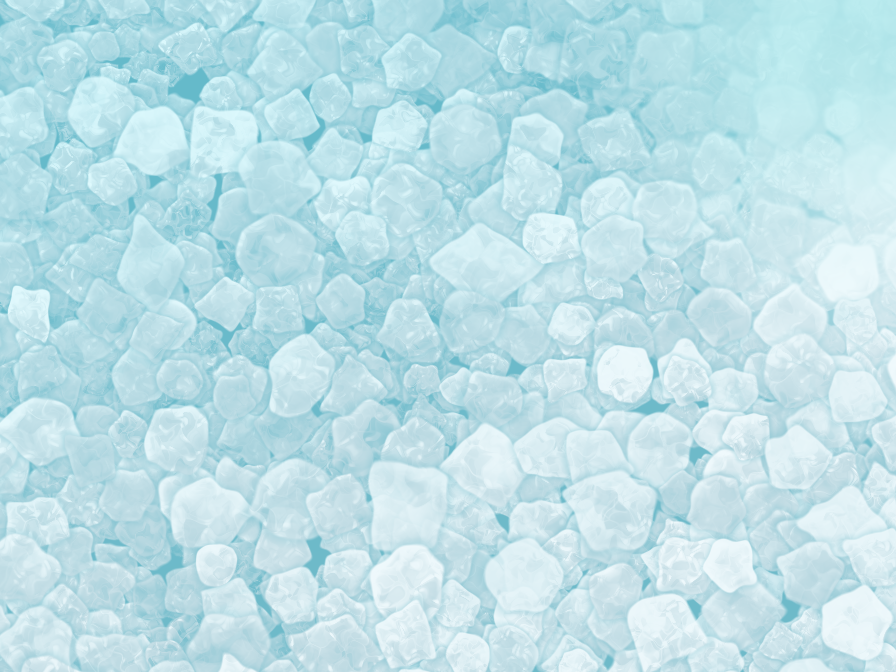
Give the GLSL for this texture, as a Shadertoy shader.

```glsl
// A bed of crushed ice: jittered grids of ragged convex crystals are stacked
// from deep teal layers up to pale frosted ones. Cellular noise breaks each into
// small facets and frost, and a soft cyan haze lights one corner.
const float TAU = 6.2831853;
const int LAYERS = 5;
const vec3 DEEP_WATER = vec3(0.43, 0.73, 0.79);
const vec3 CLEAR_ICE = vec3(0.77, 0.865, 0.895);
const vec3 WHITE_ICE = vec3(0.955, 0.985, 0.995);
const vec3 CYAN_HAZE = vec3(0.68, 0.91, 0.92);
const vec2 LIGHT_DIR = vec2(-0.37, 0.93);

float hash(vec2 p) {
    vec3 q = fract(p.xyx * 0.1031);
    q += dot(q, q.yzx + 33.33);
    return fract((q.x + q.y) * q.z);
}

vec2 hash2(vec2 p) {
    return vec2(hash(p), hash(p + 47.3));
}

// Nearest distance, gap to the second nearest, and a random value per cell
vec3 cellular(vec2 p) {
    vec2 cell = floor(p), owner = cell;
    float first = 8.0, second = 8.0;
    for (int y = -1; y <= 1; y++)
    for (int x = -1; x <= 1; x++) {
        vec2 id = cell + vec2(x, y);
        float d = length(id + hash2(id) - p);
        second = min(second, max(first, d));
        if (d < first) { first = d; owner = id; }
    }
    return vec3(first, second - first, hash(owner + 19.7));
}

// Slow, smooth variation from layered sines, about -1 to 1
float drift(vec2 p) {
    return 0.5 * sin(p.x + 1.7 * sin(p.y * 0.8)) + 0.5 * sin(p.y * 1.3 + 1.4 * sin(p.x * 0.9 + 2.0));
}

// Rounded convex polygon: 1 on the outline; slope points to the nearest side
float crystal(vec2 p, vec2 seed, out vec2 slope) {
    float sides = 4.0 + floor(hash(seed + 3.1) * 2.8);
    float spin = hash(seed + 5.7) * TAU;
    float sum = 1e-9;
    slope = vec2(0.0);
    for (float i = 0.0; i < sides; i++) {
        vec2 rnd = hash2(seed + 11.3 * (i + 1.0));
        float angle = spin + (i + 0.35 * (rnd.x - 0.5)) * TAU / sides;
        vec2 dir = vec2(cos(angle), sin(angle));
        float weight = pow(max(dot(p, dir) / mix(0.75, 1.0, rnd.y), 0.0), 9.0);
        sum += weight;
        slope += weight * dir;
    }
    slope /= sum;
    return pow(sum, 1.0 / 9.0);
}

vec3 iceColor(float tone) {
    vec3 lower = mix(DEEP_WATER, CLEAR_ICE, smoothstep(-0.1, 0.5, tone));
    return mix(lower, WHITE_ICE, smoothstep(0.42, 1.0, tone));
}

// Brightness inside one crystal: lit rim, broken facets, frost and sparkles
float crystalTone(vec2 p, vec2 seed, float d, vec2 slope) {
    float rim = smoothstep(0.45, 0.95, d) * dot(slope, LIGHT_DIR);
    float edge = smoothstep(0.78, 0.92, d) * (1.0 - smoothstep(0.94, 1.02, d));
    vec2 warped = p + 0.14 * vec2(drift(p * 6.0 + seed), drift(p.yx * 7.0 - seed));
    vec3 chips = cellular(warped * 1.7 + seed * 7.0);
    vec3 grains = cellular(warped * 4.6 + seed * 13.0);
    float facet = (chips.z - 0.5) * smoothstep(0.0, 0.16, chips.y);
    float crack = 1.0 - smoothstep(0.0, 0.14, chips.y);
    float frost = (grains.z - 0.5) * smoothstep(0.0, 0.3, grains.y);
    float sparkle = step(0.75, grains.z) * (1.0 - smoothstep(0.1, 0.45, grains.x));
    float roughness = mix(0.2, 1.0, hash(seed + 21.0));
    return rim * 0.17 + edge * 0.11 + 0.08 * drift(p * 3.0 + seed * 5.0)
         + facet * 0.24 + roughness * (0.10 * crack + 0.34 * frost + 0.24 * sparkle);
}

// Paint one jittered grid of crystals over what lies below
vec3 iceLayer(vec3 below, vec2 uv, float depth, float blur, float region) {
    vec2 p = uv * mix(17.5, 10.5, depth) + depth * 71.0;
    float softness = mix(0.07, 0.045, depth) + blur * 0.4;
    vec3 color = below;
    for (int y = 1; y >= -1; y--)
    for (int x = -1; x <= 1; x++) {
        vec2 id = floor(p) + vec2(x, y);
        vec2 seed = id + depth * 131.0;
        if (hash(seed + 2.2) > mix(0.88, 0.54, depth)) continue;
        vec2 center = id + mix(vec2(0.22), vec2(0.78), hash2(seed));
        vec2 local = (p - center) / mix(0.38, 0.68, hash(seed + 6.4));
        if (dot(local, local) > 3.2) continue;
        vec2 ragged = local + 0.07 * vec2(drift(local * 4.0 + seed * 3.0), drift(local.yx * 5.0 - seed));
        vec2 slope;
        float d = crystal(ragged, seed, slope);
        float shadow = 1.0 - smoothstep(0.88, 1.28, d);
        color = mix(color, DEEP_WATER, shadow * 0.36 * (1.0 - blur));
        float cover = 1.0 - smoothstep(1.0 - softness, 1.0 + softness, d);
        if (cover <= 0.0) continue;
        float tone = mix(0.36, 0.62, depth) + 0.36 * (hash(seed + 14.0) - 0.5) + region;
        tone += crystalTone(local, seed, d, slope) * (1.0 - blur);
        color = mix(color, iceColor(tone), cover * mix(0.72, 0.94, hash(seed + 17.0)));
    }
    return color;
}

void mainImage(out vec4 fragColor, in vec2 fragCoord) {
    vec2 uv = fragCoord / iResolution.y;
    vec2 frame = fragCoord / iResolution.xy;
    float haze = 1.0 - smoothstep(0.06, 0.46, length((frame - vec2(1.0, 0.97)) * vec2(1.1, 0.9)));
    float glow = 1.0 - smoothstep(0.0, 0.34, length((frame - vec2(1.0, 0.62)) * vec2(1.2, 1.0)));
    float cool = smoothstep(0.4, 1.3, frame.y + 0.45 * (1.0 - frame.x));
    float pale = smoothstep(0.4, 1.2, frame.x + 0.4 * (1.0 - frame.y));
    float region = 0.10 * drift(uv * 6.5 + 1.0) + 0.12 * pale - 0.08 * cool;
    // Stack the crystals from the bottom of the bed upward
    vec3 color = DEEP_WATER;
    for (int i = 0; i < LAYERS; i++)
        color = iceLayer(color, uv, float(i) / float(LAYERS - 1), haze * 0.5, region);
    // Cool tint at the upper left, hazy corner and the white glow beneath it
    color = mix(color, color * vec3(0.92, 1.0, 1.005), cool);
    color = mix(color, CYAN_HAZE, haze * 0.66);
    color = mix(color, WHITE_ICE, glow * 0.5);
    fragColor = vec4(clamp(color, 0.0, 1.0), 1.0);
}
```
